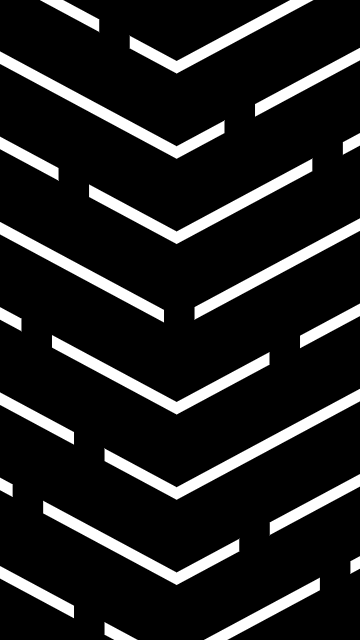
Reproduce this pattern procedurally as a Shadertoy shader.

```glsl
// Centres of the one or two breaks in each chevron, top to bottom
const vec2 breaks[8] = vec2[8](
    vec2(0.318, -1.0), vec2(0.666, -1.0), vec2(0.205, 0.910), vec2(0.498, -1.0),
    vec2(0.102, 0.791), vec2(0.248, -1.0), vec2(0.0775, 0.707), vec2(0.248, 0.931));

// Depth below the top edge, measured along the chevron's slope
float chevronDepth(vec2 p, float tipX) {
    return p.y + 0.537 * abs(p.x - tipX);
}

void mainImage(out vec4 fragColor, in vec2 fragCoord) {
    // Width is one unit, y runs downward
    vec2 p = vec2(fragCoord.x, iResolution.y - fragCoord.y) / iResolution.x;
    float pixel = 1.0 / iResolution.x;

    // Pick the nearest chevron; the lowest one has its tip nudged left
    float row = floor((chevronDepth(p, 0.4907) - 0.1868) / 0.2368 + 0.5);
    row = clamp(row, 0.0, 7.0);
    float tipX = row > 6.5 ? 0.4745 : 0.4907;

    // Signed distance to the sloped band
    float offset = chevronDepth(p, tipX) - 0.1868 - row * 0.2368;
    float band = (abs(offset) - 0.0175) / length(vec2(1.0, 0.537));

    // Cut the breaks with vertical edges
    vec2 toBreak = abs(p.x - breaks[int(row)]);
    float cut = 0.0424 - min(toBreak.x, toBreak.y);

    float coverage = clamp(0.5 - max(band, cut) / pixel, 0.0, 1.0);
    fragColor = vec4(vec3(coverage), 1.0);
}
```
